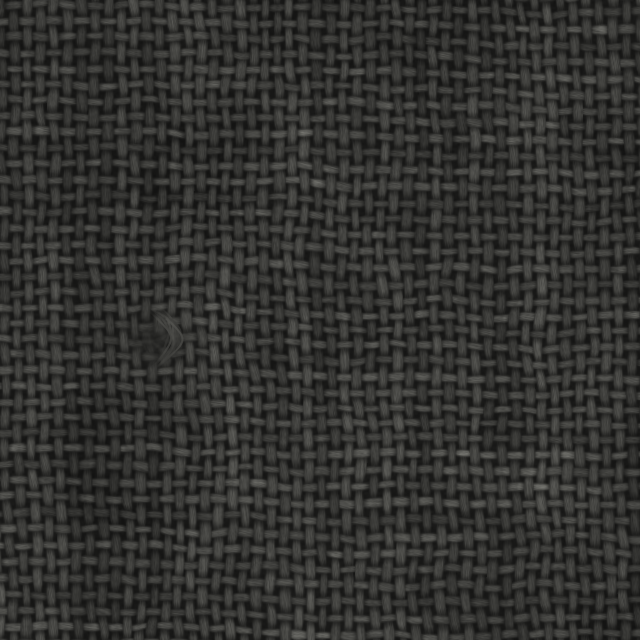
Give the GLSL for this texture, as a WebGL 2 fragment shader.

```glsl
#version 300 es
precision highp float;
// Dark charcoal plain-weave cloth: broad vertical yarns crossed by thinner
// horizontal ones, over and under by cell parity. Noise bends the yarns and
// adds fibre streaks; a small frayed knot sits left of the middle.

#define COLS 49.0
#define ROWS 40.0
#define WARP_HALF 0.365
#define WEFT_HALF 0.25
#define SOFTNESS 0.12
#define BEND 0.012
#define RIPPLE 0.009
#define LEAN vec2(0.016, 0.012)
#define YARN_TONE 0.262
#define GAP_TONE 0.088
#define KNOT vec2(0.255, 0.472)

uniform vec2 u_resolution;
out vec4 outColor;

const float PI = 3.14159265;
const vec3 TINT = vec3(1.0, 1.0, 0.955);

float hash(vec2 p) {
    vec3 q = fract(vec3(p.xyx) * 0.1031);
    q += dot(q, q.yzx + 33.33);
    return fract((q.x + q.y) * q.z);
}

float noise(vec2 p) {
    vec2 i = floor(p), f = fract(p);
    f = f * f * (3.0 - 2.0 * f);
    return mix(mix(hash(i), hash(i + vec2(1, 0)), f.x),
               mix(hash(i + vec2(0, 1)), hash(i + vec2(1, 1)), f.x), f.y);
}

vec2 noise2(vec2 p) {
    return vec2(noise(p), noise(p + 37.0)) - 0.5;
}

// One yarn: x = tone, y = coverage. "along" runs down the yarn, "across" is
// measured from its axis and "lift" is its height from -1 (under) to 1 (over).
vec2 yarn(float along, float across, float id, float halfWidth, float lift, float soft) {
    float wander = noise(vec2(along * 0.7, id * 7.3 + 40.0)) - 0.5;
    float swell = noise(vec2(along * 0.45 + 90.0, id * 5.7 + 11.0));
    float d = across - wander * 0.2;
    float w = halfWidth * (0.76 + 0.42 * swell + 0.05 * lift);
    float cover = 1.0 - smoothstep(w - soft, w + soft, abs(d));
    float roundness = 1.0 - 0.32 * min(d * d / (w * w), 1.3);
    float fibre = noise(vec2(d * 15.0 + along * 1.8, along * 1.7 + id * 13.1));
    float fine = noise(vec2(d * 27.0 - along * 2.5, along * 4.0 + id * 3.7));
    float tone = YARN_TONE * (0.83 + 0.26 * hash(vec2(id, 61.0)));
    tone *= 0.87 + 0.26 * noise(vec2(along * 0.22, id * 3.1));
    tone *= mix(0.56, 1.02, smoothstep(-1.0, 0.8, lift)) * roundness;
    tone *= 0.84 + 0.22 * fibre + 0.12 * fine;
    return vec2(tone, cover);
}

float weave(vec2 uv, float soft) {
    vec2 g = uv * vec2(COLS, ROWS);
    vec2 cell = floor(g), local = fract(g) - 0.5;
    float warpLift = -cos(PI * (g.y - 0.5 + cell.x));
    float weftLift = cos(PI * (g.x - 0.5 + cell.y));
    vec2 warp = yarn(g.y, local.x, cell.x + 3.0, WARP_HALF, warpLift, soft);
    vec2 weft = yarn(g.x, local.y, cell.y + 103.0, WEFT_HALF, weftLift, soft);
    // Occasional pale slubs on the horizontal yarns
    float slub = smoothstep(0.72, 0.95, noise(vec2(g.x * 0.9, cell.y * 9.1)));
    weft.x *= 1.04 + 0.2 * slub;
    bool weftOver = mod(cell.x + cell.y, 2.0) < 0.5;
    vec2 under = weftOver ? warp : weft;
    vec2 over = weftOver ? weft : warp;
    float tone = mix(GAP_TONE, under.x, under.y);
    return mix(tone, over.x, over.y);
}

// Frayed knot: a shadowed patch beside a bundle of bowed, spreading strands
float addKnot(float tone, vec2 p) {
    vec2 s = (p - vec2(-0.012, -0.006)) * vec2(24.0, 27.0);
    float murk = 0.10 + 0.12 * noise(p * vec2(110.0, 160.0) + 50.0);
    tone = mix(tone, murk, 0.8 * exp(-dot(s, s)));
    for (int i = 0; i < 9; i++) {
        float k = float(i);
        float y = p.y - 0.012 * (hash(vec2(k, 3.0)) - 0.5);
        float bow = 10.0 + 13.0 * hash(vec2(k, 5.0));
        float axis = 0.008 + 0.0025 * k - bow * y * y + 0.002 * sin(y * 130.0 + k);
        float slope = 2.0 * bow * y;
        float dist = abs(p.x - axis) / sqrt(1.0 + slope * slope);
        float strand = 1.0 - smoothstep(0.0006, 0.0028, dist);
        float span = 1.0 - smoothstep(0.022, 0.048, abs(y));
        float strandTone = 0.20 + 0.1 * hash(vec2(k, 8.0)) + 0.9 * y;
        tone = mix(tone, strandTone, 0.7 * strand * span);
    }
    return tone;
}

void main() {
    vec2 uv = gl_FragCoord.xy / u_resolution;
    float soft = max(SOFTNESS, 0.8 * COLS / min(u_resolution.x, u_resolution.y));
    // Slight lean, slow bending and small ripples, with a pull around the knot
    vec2 bent = uv + LEAN * (uv.yx - 0.5);
    bent += BEND * noise2(uv * 3.5) + RIPPLE * noise2(uv * 13.0 + 71.0);
    vec2 toKnot = uv - KNOT;
    bent += 0.2 * toKnot.yx * vec2(1, -1) * exp(-dot(toKnot, toKnot) * 500.0);

    float tone = weave(bent, soft);
    tone = addKnot(tone, toKnot);
    // Uneven dye in broad patches, then fine lint
    tone *= 0.85 + 0.2 * noise(uv * vec2(6.0, 4.0) + 5.0) + 0.1 * noise(uv * 14.0);
    tone += 0.02 * (noise(uv * 240.0) - 0.5);
    outColor = vec4(clamp(tone * TINT, 0.0, 1.0), 1.0);
}
```
